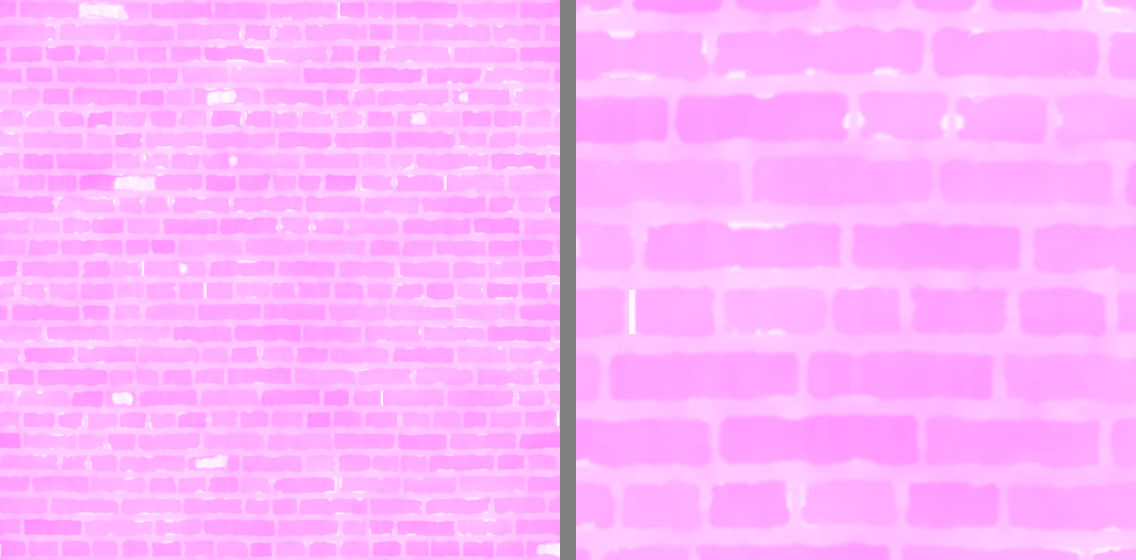
Left: the whole. Right: its middle third, enlarged.
Write a WebGL 2 fragment shader that draws this texture.

```glsl
#version 300 es
precision highp float;
// Seamless worn brick wall in pink tints, with hazy mortar and bleached spots.

#define ROWS 26.0            // courses up the canvas
#define COLUMNS 9.0          // long bricks per course
#define BED 0.0058           // half the mortar between courses
#define JOINT 0.0033         // half the mortar between neighbours
#define CORNER 0.005
#define SOFTNESS 0.0022
#define JITTER 0.22          // wander of the joints, in bricks
#define SPLIT_CHANCE 0.2     // long bricks cut in two
#define BRICK_GREEN 0.632
#define MORTAR_GREEN 0.768
#define SPOTS 10

uniform vec2 u_resolution;
out vec4 fragColor;

struct Brick {
  vec2 local;   // offset from the brick centre
  vec2 extent;  // half size
  vec2 id;
};

float hash(vec2 p) {
  return fract(sin(dot(p, vec2(127.1, 311.7))) * 43758.5453);
}

// Value noise that wraps after the given number of cells
float noise(vec2 uv, vec2 cells) {
  vec2 p = uv * cells, i = floor(p), f = fract(p);
  f = f * f * (3.0 - 2.0 * f);
  vec2 a = mod(i, cells), b = mod(i + 1.0, cells);
  return mix(mix(hash(a), hash(vec2(b.x, a.y)), f.x),
             mix(hash(vec2(a.x, b.y)), hash(b), f.x), f.y);
}

float fbm(vec2 uv, vec2 cells) {
  float sum = 0.0, weight = 0.5;
  for (int i = 0; i < 4; i++) {
    sum += weight * noise(uv, cells);
    cells *= 2.0;
    weight *= 0.5;
  }
  return sum / 0.9375;
}

float roundBox(vec2 p, vec2 extent, float radius) {
  vec2 q = abs(p) - extent + radius;
  return length(max(q, 0.0)) + min(max(q.x, q.y), 0.0) - radius;
}

float jointAt(float k, float count, float row) {
  return k + JITTER * (hash(vec2(mod(k, count), row + 40.0)) - 0.5);
}

Brick findBrick(vec2 uv) {
  float row = mod(floor(uv.y * ROWS), ROWS);
  // Every few courses the bricks lie end on, at half the length
  bool header = mod(row + 4.0 * step(18.0, row), 6.0) < 0.5;
  float count = header ? 2.0 * COLUMNS : COLUMNS;
  float x = uv.x * count + 0.5 * mod(row, 2.0) + 0.35 * hash(vec2(row, 7.0));

  float k = floor(x);
  if (x < jointAt(k, count, row)) k -= 1.0;
  else if (x > jointAt(k + 1.0, count, row)) k += 1.0;
  float left = jointAt(k, count, row), right = jointAt(k + 1.0, count, row);
  vec2 id = vec2(mod(k, count), row);

  if (!header && hash(id + 91.0) < SPLIT_CHANCE) {
    float cut = mix(left, right, 0.5);
    if (x < cut) right = cut;
    else { left = cut; id.x += 0.5; }
  }
  vec2 local = vec2((x - 0.5 * (left + right)) / count,
                    (fract(uv.y * ROWS) - 0.5) / ROWS);
  vec2 extent = vec2(0.5 * (right - left) / count - JOINT, 0.5 / ROWS - BED);
  return Brick(local, extent, id);
}

// Pale patches, from brick-wide blocks down to small dabs
float bleach(vec2 uv, float ragged) {
  float amount = 0.0;
  for (int i = 0; i < SPOTS; i++) {
    float n = float(i), size = 1.0 - n / float(SPOTS);
    vec2 centre = vec2(hash(vec2(n, 3.7)),
                       (floor(hash(vec2(n, 8.3)) * ROWS) + 0.5) / ROWS);
    vec2 p = fract(uv - centre + 0.5) - 0.5;
    vec2 extent = vec2(mix(0.006, 0.043, size * size), mix(0.007, 0.013, size));
    float d = roundBox(p, extent, mix(0.006, 0.004, size)) + 0.016 * (ragged - 0.5);
    amount = max(amount, 1.0 - smoothstep(-0.005, 0.003, d));
  }
  return amount;
}

void main() {
  vec2 uv = gl_FragCoord.xy / u_resolution;
  float soft = max(SOFTNESS, 1.0 / u_resolution.y);
  float haze = fbm(uv, vec2(7.0, 16.0));
  float grain = fbm(uv, vec2(56.0, 64.0));
  float streak = noise(uv, vec2(150.0, 34.0));

  // Uneven courses and crumbled edges
  vec2 sway = vec2(noise(uv, vec2(13.0)), noise(uv, vec2(8.0, 13.0))) - 0.5;
  Brick brick = findBrick(uv + 0.004 * sway);
  float d = roundBox(brick.local, brick.extent, CORNER) + 0.007 * (grain - 0.5);

  // Brick tone, fading into the mortar by a different amount each time
  float tone = BRICK_GREEN + 0.07 * (hash(brick.id + 13.0) - 0.5)
             + 0.14 * (haze - 0.5) + 0.03 * (streak - 0.5);
  tone += 2.4 * (hash(brick.id + 29.0) - 0.6) * brick.local.y;
  float strength = mix(0.55, 1.0, hash(brick.id + 57.0));
  float cover = strength * (1.0 - smoothstep(-soft, soft, d));
  float mortar = MORTAR_GREEN + 0.16 * (haze - 0.5) + 0.1 * (grain - 0.5);
  float green = mix(mortar, tone, cover);

  // Light flecks on chipped rims, and a few bare upright joints
  float rim = 1.0 - smoothstep(0.0, 0.004, abs(d));
  green += 0.16 * rim * smoothstep(0.58, 0.72, grain) * smoothstep(0.4, 0.65, haze);
  float bare = step(0.975, hash(brick.id + 77.0)) * step(abs(brick.local.y), 0.013);
  float upright = abs(brick.local.x + brick.extent.x + 0.5 * JOINT);
  green = mix(green, 0.97, bare * (1.0 - smoothstep(0.0008, 0.0008 + soft, upright)));

  green = mix(green, 0.98 - 0.1 * streak, bleach(uv, grain));
  fragColor = vec4(1.0, clamp(green, 0.55, 1.0), 1.0, 1.0);
}
```
